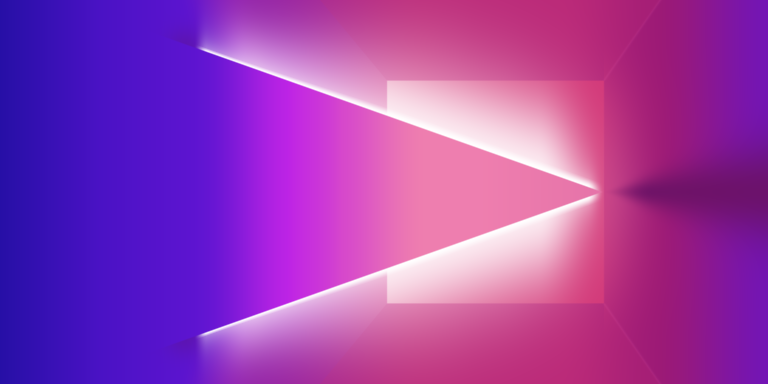
Write a WebGL 1 fragment shader that draws this background.

```glsl
precision highp float;
// A flat wedge of violet-to-pink light pointing right, rimmed in white, in front
// of a softly lit room. Mirrored about the middle line; built from colour ramps,
// the distance to the wedge edge, and perspective panels meeting a back wall.

uniform vec2 u_resolution;

// Geometry: x runs 0..2, height is measured 0..0.5 from the middle line.
const vec2 TIP = vec2(1.568, 0.0);
const vec2 TAIL = vec2(0.513, 0.374);
const vec2 WALL_LEFT = vec2(1.008, 0.290);
const vec2 WALL_RIGHT = vec2(1.573, 0.290);
const float LEFT_SLOPE = -0.83;    // sideways run of the ceiling seams
const float RIGHT_SLOPE = 0.70;
const float SHADOW_SPREAD = 0.30;  // half width over length

// Wedge colours, left to right
const vec3 NAVY = vec3(0.15, 0.06, 0.65);
const vec3 INDIGO = vec3(0.29, 0.07, 0.77);
const vec3 VIOLET = vec3(0.37, 0.08, 0.82);
const vec3 MAGENTA = vec3(0.75, 0.14, 0.90);
const vec3 ORCHID = vec3(0.83, 0.26, 0.81);
const vec3 PINK = vec3(0.935, 0.495, 0.685);
const vec3 ROSE = vec3(0.90, 0.45, 0.66);

// Room colours
const vec3 PLUM = vec3(0.57, 0.13, 0.65);
const vec3 CERISE = vec3(0.73, 0.16, 0.47);
const vec3 BERRY = vec3(0.61, 0.10, 0.46);
const vec3 PURPLE = vec3(0.45, 0.08, 0.71);
const vec3 WALL_RED = vec3(0.83, 0.22, 0.47);
const vec3 LAVENDER = vec3(0.85, 0.60, 0.92);
const vec3 BLUSH = vec3(0.98, 0.76, 0.85);
const vec3 PALE = vec3(0.99, 0.93, 0.95);
const vec3 SHADOW = vec3(0.42, 0.07, 0.40);

float ramp(float a, float b, float x) {
    return clamp((x - a) / (b - a), 0.0, 1.0);
}

float bell(float x, float width) {
    float k = x / width;
    return exp(-k * k);
}

vec3 wedgeColor(float x) {
    vec3 c = mix(NAVY, INDIGO, ramp(0.0, 0.26, x));
    c = mix(c, VIOLET, ramp(0.26, 0.52, x));
    c = mix(c, MAGENTA, smoothstep(0.50, 0.78, x));
    c = mix(c, ORCHID, ramp(0.75, 0.89, x));
    c = mix(c, PINK, smoothstep(0.84, 1.12, x));
    return mix(c, ROSE, ramp(1.25, 1.57, x));
}

vec3 roomColor(vec2 q, float d, float px) {
    // Ambient colour
    vec3 c = mix(PLUM, CERISE, smoothstep(0.62, 1.12, q.x));
    c = mix(c, BERRY, smoothstep(1.45, 1.75, q.x));
    c = mix(c, PURPLE, smoothstep(1.70, 2.02, q.x));

    // Panel masks: ceiling between the seams, and back wall
    float rise = q.y - WALL_LEFT.y;
    float leftSeam = q.x - WALL_LEFT.x - LEFT_SLOPE * rise;
    float rightSeam = q.x - WALL_RIGHT.x - RIGHT_SLOPE * rise;
    float above = smoothstep(-px, px, rise);
    float ceiling = above * smoothstep(-px, px, leftSeam)
                  * (1.0 - smoothstep(-px, px, rightSeam));
    float wall = (1.0 - above) * smoothstep(-px, px, q.x - WALL_LEFT.x)
               * (1.0 - smoothstep(-px, px, q.x - WALL_RIGHT.x));
    c = mix(c, CERISE, 0.25 * ceiling);

    // Broad glow on the side panels and ceiling
    float reach = mix(0.10, 0.22, smoothstep(0.58, 1.20, q.x));
    float glow = bell(d, reach) * smoothstep(0.50, 0.64, q.x)
               * (1.0 - smoothstep(1.30, 1.76, q.x));
    vec3 tint = mix(LAVENDER, BLUSH, smoothstep(0.65, 1.10, q.x));
    c = mix(c, tint, glow * (0.80 - 0.06 * ceiling));

    // Red light spilling past the wall, and a faint seam
    float past = q.x - WALL_RIGHT.x;
    c = mix(c, WALL_RED, 0.45 * exp(-max(past, 0.0) / 0.07)
        * step(0.0, past) * (1.0 - smoothstep(0.15, 0.40, q.y)));
    c += 0.025 * bell(rightSeam, 0.004) * above;

    // Back wall, brightest beside the wedge
    float shine = bell(d, 0.19) * (1.0 - 0.85 * smoothstep(1.40, 1.575, q.x));
    vec3 wallLight = mix(WALL_RED, PALE, shine * 0.95);
    c = mix(c, wallLight, wall * 0.94);

    // Soft shadow fanning out behind the tip
    float behind = q.x - TIP.x;
    float fan = bell(q.y / max(behind, 0.001), SHADOW_SPREAD);
    return mix(c, SHADOW, 0.92 * fan * smoothstep(0.0, 0.13, behind));
}

void main() {
    vec2 p = gl_FragCoord.xy / u_resolution * vec2(2.0, 1.0);
    vec2 q = vec2(p.x, abs(p.y - 0.5));
    float px = 1.0 / u_resolution.y;

    // Signed distance to the slanted edge, positive in the room
    vec2 along = normalize(TIP - TAIL);
    float d = dot(q - TIP, vec2(-along.y, along.x));
    float outward = max(d, 0.0);

    // The room melts into the wedge gradient on the left
    vec3 wedge = wedgeColor(q.x);
    float entry = smoothstep(0.50 - 0.4 * outward, 0.68, q.x);
    vec3 room = mix(wedge, roomColor(q, outward, px), entry);
    room = mix(room, PLUM * 0.65, 0.30 * bell(length(q - TAIL + vec2(0.03, 0.0)), 0.05));

    // White rim with a soft outer fringe
    float rimSpan = smoothstep(0.505, 0.54, q.x) * (1.0 - smoothstep(1.53, 1.575, q.x));
    float rimWidth = mix(0.010, 0.020, smoothstep(0.55, 1.15, q.x));
    float rim = max(bell(outward, rimWidth), 0.55 * exp(-outward / 0.035));
    room = mix(room, vec3(1.0), rim * rimSpan);

    gl_FragColor = vec4(mix(wedge, room, smoothstep(-px, px, d)), 1.0);
}
```
